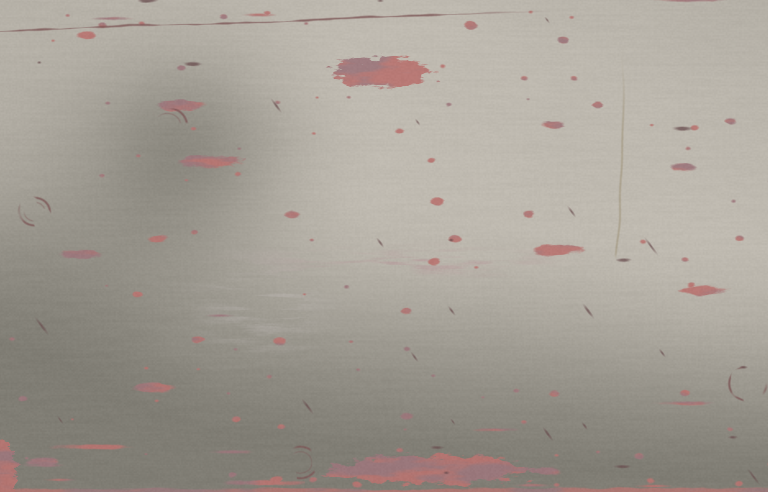
Reproduce this texture procedurally as a WebGL 1 fragment shader.

```glsl
precision highp float;
uniform vec2 u_resolution;

const vec3 PAINT_LIGHT = vec3(0.750, 0.730, 0.692);
const vec3 PAINT_DARK = vec3(0.500, 0.490, 0.455);
const vec3 ROSE = vec3(0.720, 0.455, 0.440);
const vec3 MAUVE = vec3(0.610, 0.465, 0.485);
const vec3 BARK = vec3(0.410, 0.300, 0.305);
const vec3 OCHRE = vec3(0.610, 0.560, 0.450);
const vec3 SCUFF = vec3(0.760, 0.735, 0.730);
const float EDGE = 0.0022;
const float GRAIN = 0.022;
const float FIBRE = 0.026;
const float RAGGED = 1.1;

float hash(vec2 p) {
  return fract(sin(dot(p, vec2(127.1, 311.7))) * 43758.545);
}

float noise(vec2 p) {
  vec2 i = floor(p), f = fract(p);
  f = f * f * (3.0 - 2.0 * f);
  return mix(mix(hash(i), hash(i + vec2(1, 0)), f.x),
             mix(hash(i + vec2(0, 1)), hash(i + vec2(1, 1)), f.x), f.y);
}

float fbm(vec2 p) {
  float sum = 0.0, amp = 0.5;
  for (int i = 0; i < 4; i++) {
    sum += amp * noise(p);
    p = p * 2.03 + 17.3;
    amp *= 0.5;
  }
  return sum;
}

float cover(float d) {
  float soft = max(EDGE, 0.75 / u_resolution.y);
  return 1.0 - smoothstep(-soft, soft, d);
}

float bump(vec2 p, vec2 center, vec2 size) {
  vec2 q = (p - center) / size;
  return exp(-dot(q, q));
}

// Ragged flake, stretched along the wood
float flake(vec2 p, vec2 center, vec2 radius) {
  float rough = (fbm(p * vec2(38.0, 90.0)) - 0.47) * RAGGED;
  return cover((length((p - center) / radius) - 1.0 + rough) * radius.y);
}

// How worn the board is near its top and bottom edges
float wear(float y) {
  return 1.0 - smoothstep(0.04, 0.17, y) + 0.6 * smoothstep(0.88, 0.96, y);
}

// One random flake per cell; chance is x in the middle, x + y at the edges
float scatter(vec2 p, vec2 cell, vec2 small, vec2 large, vec2 chance, float seed) {
  vec2 id = floor(p / cell);
  vec2 key = id + seed;
  vec2 jitter = vec2(hash(key), hash(key + 41.0)) * 0.5 + 0.25;
  vec2 center = (id + jitter) * cell;
  float size = hash(key + 73.0);
  float present = step(hash(key + 97.0), chance.x + chance.y * wear(center.y));
  return present * flake(p, center, mix(small, large, size * size));
}

// Broken ring with a second, fainter inner ring
float knot(vec2 p, vec2 center, float radius) {
  float r = length((p - center) * vec2(0.9, 1.0));
  float gaps = smoothstep(0.46, 0.62, noise(p * 34.0 + 5.0));
  float inner = cover(abs(r - radius * 0.68) - 0.0012);
  return gaps * max(cover(abs(r - radius) - 0.002), 0.5 * inner);
}

float lighting(vec2 uv) {
  float l = smoothstep(0.02, 0.62, uv.y + 0.22 * (uv.x - 0.5));
  l -= 0.72 * bump(uv, vec2(0.24, 0.70), vec2(0.13, 0.19));
  l -= 0.32 * bump(uv, vec2(0.08, 0.52), vec2(0.18, 0.25));
  l -= 0.14 * smoothstep(0.35, 0.75, length(uv - 0.5));
  return clamp(l + 0.12 * (fbm(uv * 4.0) - 0.47), 0.0, 1.0);
}

void main() {
  vec2 p = gl_FragCoord.xy / u_resolution.y;
  vec2 uv = gl_FragCoord.xy / u_resolution;

  // Painted wood under uneven light
  vec3 color = mix(PAINT_DARK, PAINT_LIGHT, lighting(uv));
  color += FIBRE * (fbm(p * vec2(14.0, 190.0)) - 0.47);

  // Pale scuffs, a faded streak and a dried run
  float brushed = smoothstep(0.45, 0.7, fbm(p * vec2(9.0, 75.0)));
  color = mix(color, SCUFF, 0.4 * brushed * bump(uv, vec2(0.34, 0.38), vec2(0.07, 0.09)));
  color = mix(color, MAUVE + 0.1, 0.5 * brushed * bump(uv, vec2(0.54, 0.465), vec2(0.14, 0.025)));
  float runX = 1.255 + 0.035 * (p.y - 0.5) + 0.008 * (noise(p.yy * 9.0) - 0.5);
  float runSpan = smoothstep(0.47, 0.49, p.y) * (1.0 - smoothstep(0.7, 0.92, p.y));
  color = mix(color, OCHRE, 0.5 * runSpan * cover(abs(p.x - runX) - 0.002));

  // Flakes of many sizes showing the red undercoat
  float chips = flake(p, vec2(0.776, 0.853), vec2(0.095, 0.030));
  chips = max(chips, flake(p, vec2(0.89, 0.045), vec2(0.20, 0.029)));
  chips = max(chips, flake(p, vec2(0.0, 0.04), vec2(0.035, 0.06)));
  chips = max(chips, scatter(p, vec2(0.25, 0.09), vec2(0.010, 0.006), vec2(0.058, 0.012), vec2(0.13, 0.5), 3.0));
  chips = max(chips, scatter(p, vec2(0.31, 0.034), vec2(0.015, 0.002), vec2(0.075, 0.005), vec2(0.02, 0.55), 19.0));
  chips = max(chips, scatter(p, vec2(0.085, 0.055), vec2(0.003, 0.002), vec2(0.012, 0.008), vec2(0.17, 0.3), 31.0));
  chips = max(chips, 0.85 * cover(p.y - 0.016 * fbm(p * vec2(12.0, 40.0))));
  float aged = smoothstep(0.36, 0.62, fbm(p * vec2(11.0, 42.0) + 8.0));
  color = mix(color, mix(ROSE, MAUVE, aged), 0.92 * chips);

  // Long crack, knots and dark nicks
  float crackY = 0.937 + 0.036 * p.x + 0.007 * (fbm(p.xx * 7.0) - 0.47);
  float crack = cover(abs(p.y - crackY) - 0.0025 * noise(p.xx * 24.0)) * (1.0 - smoothstep(0.85, 1.15, p.x));
  float knots = knot(p, vec2(0.34, 0.745), 0.036) + knot(p, vec2(0.61, 0.06), 0.032);
  knots += knot(p, vec2(1.52, 0.22), 0.034) + knot(p, vec2(0.07, 0.57), 0.028);
  vec2 slant = mat2(0.6, 0.8, -0.8, 0.6) * p;
  float nicks = scatter(slant, vec2(0.17, 0.11), vec2(0.004, 0.0014), vec2(0.017, 0.0025), vec2(0.22, 0.0), 53.0);
  nicks = max(nicks, scatter(p, vec2(0.12, 0.07), vec2(0.003, 0.002), vec2(0.018, 0.004), vec2(0.08, 0.2), 67.0));
  color = mix(color, mix(BARK, ROSE, 0.25), 0.8 * min(crack + knots, 1.0));
  color = mix(color, BARK, 0.75 * nicks);

  // Fine surface grain
  color += GRAIN * (noise(p * 300.0) - 0.5);
  gl_FragColor = vec4(color, 1.0);
}
```
